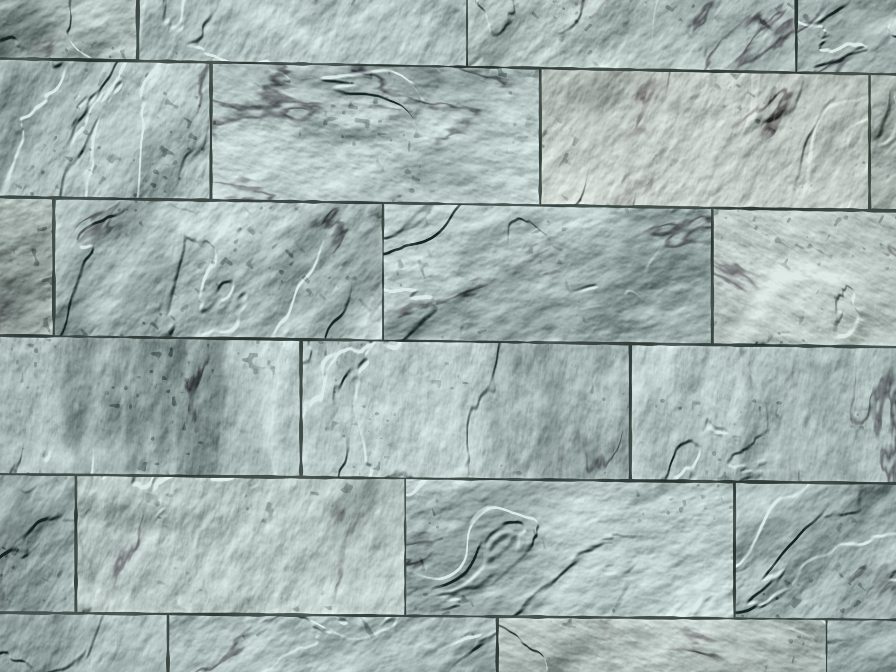
Give the GLSL for this texture, as a WebGL 2 fragment shader.

```glsl
#version 300 es
precision highp float;
// Split-face pale grey-green stone cladding in running courses with thin dark joints.
uniform vec2 u_resolution;
out vec4 outColor;

float hash(vec2 p) {
  vec3 q = fract(p.xyx * 0.1031);
  q += dot(q, q.yzx + 33.33);
  return fract((q.x + q.y) * q.z);
}

float noise(vec2 p) {
  vec2 i = floor(p), f = fract(p);
  f = f * f * (3.0 - 2.0 * f);
  return mix(mix(hash(i), hash(i + vec2(1, 0)), f.x),
             mix(hash(i + vec2(0, 1)), hash(i + vec2(1, 1)), f.x), f.y);
}

float fbm(vec2 p) {
  float sum = 0.0, amp = 0.5;
  for (int i = 0; i < 5; i++) {
    sum += amp * noise(p);
    p = mat2(1.6, 1.2, -1.2, 1.6) * p + 17.3;
    amp *= 0.5;
  }
  return sum;
}

// Coordinates along and across the grain of one stone
vec2 alongGrain(vec2 p, float angle) {
  float c = cos(angle), s = sin(angle);
  return vec2(c * p.x + s * p.y, c * p.y - s * p.x);
}

// Height of the broken face: terraced ledges, chisel ripples and grit
float relief(vec2 p, float angle, float seed) {
  vec2 q = alongGrain(p, angle) + seed;
  float level = 5.0 * fbm(q * vec2(3.5, 7.0) + 0.7 * noise(q * 9.0));
  float ledge = floor(level) + smoothstep(0.0, 0.12, fract(level));
  float broken = smoothstep(0.35, 0.65, noise(q * 7.0 + 31.0));
  return 0.45 * mix(0.3 * level, ledge, broken)
       + 1.2 * fbm(q * vec2(9.0, 17.0))
       + 0.5 * fbm(q * vec2(32.0, 55.0));
}

void main() {
  vec2 p = gl_FragCoord.xy / u_resolution.y;
  float pixel = 1.0 / u_resolution.y;
  vec2 centre = vec2(0.5 * u_resolution.x / u_resolution.y, 0.5);

  // Courses sag slightly to the right; each has its own joint offset
  float courseHeight = 0.2045, stoneWidth = 0.49;
  float y = p.y + (p.x - centre.x) * (0.007 + 0.012 * p.y);
  float v = (y - 0.083) / courseHeight + 1.0;
  float course = floor(v);
  float offsets[6] = float[6](0.25, 0.113, 0.448, 0.08, 0.314, 0.205);
  float u = (p.x - offsets[int(clamp(course, 0.0, 5.0))]) / stoneWidth;
  vec2 id = vec2(floor(u), course) + 7.0;
  vec2 cell = fract(vec2(u, v));

  // Character of this stone
  float seed = 40.0 * hash(id * 3.7);
  float angle = course == 2.0 ? 1.5 : mix(-0.6, 1.4, hash(id + 11.0));
  float stain = mix(0.35, 1.0, hash(id + 23.0));
  float warmth = hash(id + 41.0);

  // Raking light from the upper left
  float shade = relief(p, angle, seed)
              - relief(p + vec2(-0.0016, 0.0036), angle, seed);
  shade *= shade < 0.0 ? 1.35 : 0.9;

  // Mineral banding, dark veins and pits
  vec2 q = alongGrain(p, angle) + seed;
  float patches = smoothstep(0.42, 0.62, fbm(q * vec2(3.0, 6.5) + 53.0));
  float bands = smoothstep(0.3, 0.65, fbm(q * vec2(9.0, 34.0)));
  float vein = abs(fbm(q * vec2(5.0, 15.0) + 71.0) - 0.5);
  vein = (1.0 - smoothstep(0.0, 0.035, vein))
       * smoothstep(0.52, 0.68, fbm(q * 7.0 + 91.0));
  float pits = smoothstep(0.8, 0.92, noise(q * 110.0))
             * smoothstep(0.5, 0.75, noise(q * 14.0 + 5.0));

  float tone = 0.775 + 0.05 * (hash(id + 61.0) - 0.5) + shade;
  tone -= stain * patches * (0.07 + 0.17 * bands);
  tone -= 0.3 * vein + 0.18 * pits;
  tone += 0.12 * (fbm(p * 75.0) - 0.5);
  tone -= 0.12 * smoothstep(0.5, 0.85, length(p - centre));
  tone = clamp(tone, 0.12, 0.9);

  // Cool green-grey, creamier on some stones, faintly violet in the veins
  vec3 tint = mix(vec3(-0.042, 0.022, 0.013), vec3(-0.005, 0.012, -0.016),
                  0.7 * smoothstep(0.55, 1.0, warmth));
  vec3 stone = tone + tint + 0.5 * vein * vec3(0.05, -0.03, 0.02);

  // Pale sawn lip beside uneven dark joints
  vec2 edge = min(cell, 1.0 - cell) * vec2(stoneWidth, courseHeight);
  edge += 0.0016 * (noise(p * 60.0) - 0.5);
  float gap = min(edge.x, edge.y);
  stone += 0.06 * (1.0 - smoothstep(0.002, 0.008, gap)) * noise(p * 13.0);
  float halfWidth = mix(0.0012, 0.0027, noise(p * 5.0 + 3.0));
  float joint = 1.0 - smoothstep(halfWidth - 0.6 * pixel, halfWidth + 0.6 * pixel, gap);
  vec3 jointColor = vec3(0.11, 0.16, 0.14) + 0.15 * noise(p * 22.0);
  outColor = vec4(mix(stone, jointColor, 0.92 * joint), 1.0);
}
```
